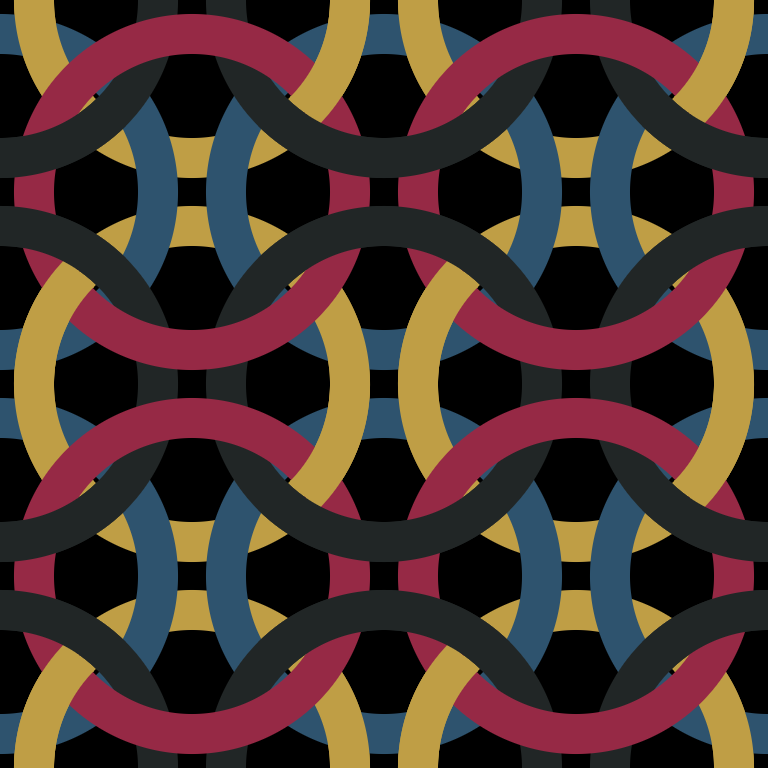
This pattern is drawn by a Shadertoy shader. Its source:

```glsl
const float REPEATS = 2.0;          // cells across and down
const float RING_RADIUS = 0.4115;   // centre line, in cells
const float RING_WIDTH = 0.1042;    // in cells

const vec3 BLACK = vec3(0.0);
const vec3 CHARCOAL = vec3(0.13, 0.15, 0.15);
const vec3 CRIMSON = vec3(0.59, 0.16, 0.27);
const vec3 GOLD = vec3(0.75, 0.62, 0.27);
const vec3 BLUE = vec3(0.18, 0.325, 0.43);

// Offset from the nearest ring centre on a unit lattice
vec2 toCentre(vec2 p, vec2 centre) {
    return fract(p - centre + 0.5) - 0.5;
}

// Smooth coverage of a ring around the origin
float ring(vec2 q, float pixel) {
    float d = abs(length(q) - RING_RADIUS) - 0.5 * RING_WIDTH;
    return clamp(0.5 - d / pixel, 0.0, 1.0);
}

void mainImage(out vec4 fragColor, in vec2 fragCoord) {
    vec2 p = fragCoord / iResolution.xy * REPEATS;
    float pixel = REPEATS / min(iResolution.x, iResolution.y);

    // Four ring families, each shifted by half a cell
    vec2 goldPos = toCentre(p, vec2(0.5, 0.0));
    vec2 darkPos = toCentre(p, vec2(0.0));
    float gold = ring(goldPos, pixel);
    float dark = ring(darkPos, pixel);
    float blue = ring(toCentre(p, vec2(0.0, 0.5)), pixel);
    float red = ring(toCentre(p, vec2(0.5)), pixel);

    // Arcs that rise above other rings in the weave
    float goldSides = abs(goldPos.x) > abs(goldPos.y) ? gold : 0.0;
    float goldRaised = goldPos.x * goldPos.y < 0.0 ? goldSides : 0.0;
    float darkCaps = abs(darkPos.y) > abs(darkPos.x) ? dark : 0.0;

    // Paint from back to front
    vec3 color = mix(BLACK, GOLD, gold);
    color = mix(color, BLUE, blue);
    color = mix(color, CHARCOAL, dark);
    color = mix(color, GOLD, goldSides);
    color = mix(color, CRIMSON, red);
    color = mix(color, GOLD, goldRaised);
    color = mix(color, CHARCOAL, darkCaps);

    fragColor = vec4(color, 1.0);
}
```
